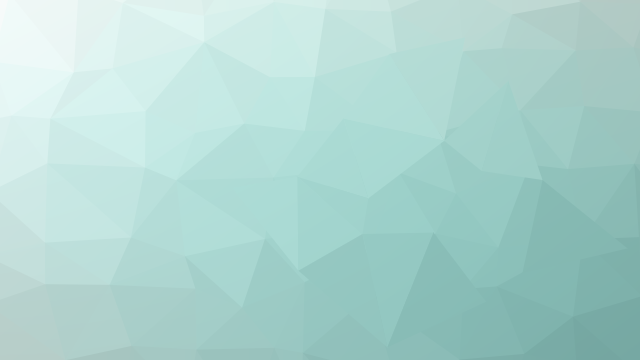
Reproduce this background procedurally as a Shadertoy shader.

```glsl
// Low-poly backdrop: pale mint facets fading from white (top left) to teal (bottom right).

const vec2 CANVAS = vec2(16.0 / 9.0, 1.0);
const vec2 CELL = CANVAS / vec2(10.0, 6.0);
const float JITTER = 0.6;

float hash(vec2 p) {
    vec3 q = fract(p.xyx * vec3(0.1031, 0.1030, 0.0973));
    q += dot(q, q.yzx + 33.33);
    return fract((q.x + q.y) * q.z);
}

// Parabola through a, b and c at t = 0, 0.5 and 1
vec3 curve(vec3 a, vec3 b, vec3 c, float t) {
    vec3 control = 2.0 * b - 0.5 * (a + c);
    return mix(mix(a, control, t), mix(control, c, t), t);
}

// Smooth colour field underneath the facets
vec3 palette(vec2 p) {
    vec2 uv = clamp(p / CANVAS, 0.0, 1.0);
    vec3 bottom = curve(vec3(0.71, 0.79, 0.77), vec3(0.575, 0.75, 0.73), vec3(0.44, 0.63, 0.61), uv.x);
    vec3 middle = curve(vec3(0.83, 0.92, 0.91), vec3(0.66, 0.85, 0.825), vec3(0.55, 0.73, 0.705), uv.x);
    vec3 top = curve(vec3(0.98), vec3(0.82, 0.92, 0.90), vec3(0.70, 0.78, 0.76), uv.x);
    return curve(bottom, middle, top, uv.y);
}

float cross2(vec2 a, vec2 b) { return a.x * b.y - a.y * b.x; }

float edgeDistance(vec2 p, vec2 a, vec2 b) {
    return cross2(b - a, p - a) / length(b - a);
}

// Antialiased triangle mask, for either winding
float coverage(vec2 p, vec2 a, vec2 b, vec2 c, float pixel) {
    float winding = sign(cross2(b - a, c - a));
    vec3 d = winding * vec3(edgeDistance(p, a, b), edgeDistance(p, b, c), edgeDistance(p, c, a));
    return clamp(0.5 + min(d.x, min(d.y, d.z)) / pixel, 0.0, 1.0);
}

// Nearly flat facet colour with a slight inner gradient
vec3 facetColor(vec2 p, vec2 a, vec2 b, vec2 c, float shade) {
    return palette(mix(p, (a + b + c) / 3.0, 0.8)) + shade;
}

vec2 meshVertex(vec2 id) {
    vec2 offset = vec2(hash(id + 7.0), hash(id + 41.0)) - 0.5;
    return (id + JITTER * offset) * CELL;
}

// Adds one weighted facet: rgb is colour, a is total coverage
void addFacet(inout vec4 sum, vec2 p, vec2 a, vec2 b, vec2 c, float seed, float pixel) {
    float shade = 0.03 * (seed - 0.5);
    sum += coverage(p, a, b, c, pixel) * vec4(facetColor(p, a, b, c, shade), 1.0);
}

// Jittered grid, each cell split along its shorter diagonal
vec3 mesh(vec2 p, float pixel) {
    vec4 sum = vec4(palette(p), 1.0) * 0.001;
    for (int y = -1; y <= 1; y++)
    for (int x = -1; x <= 1; x++) {
        vec2 id = floor(p / CELL) + vec2(x, y);
        vec2 a = meshVertex(id);
        vec2 b = meshVertex(id + vec2(1.0, 0.0));
        vec2 c = meshVertex(id + 1.0);
        vec2 d = meshVertex(id + vec2(0.0, 1.0));
        bool rising = distance(a, c) < distance(b, d);
        addFacet(sum, p, a, b, rising ? c : d, hash(id + 13.0), pixel);
        addFacet(sum, p, c, d, rising ? a : b, hash(id + 29.0), pixel);
    }
    return sum.rgb / sum.a;
}

void overlay(inout vec3 color, vec2 p, vec2 a, vec2 b, vec2 c, float shade, float pixel) {
    color = mix(color, facetColor(p, a, b, c, shade), coverage(p, a, b, c, pixel));
}

void mainImage(out vec4 fragColor, in vec2 fragCoord) {
    vec2 p = fragCoord / iResolution.xy * CANVAS;
    float pixel = 1.0 / iResolution.y;
    vec3 color = mesh(p, pixel);

    // Corners shared by the large central facets
    vec2 hub = vec2(0.826, 0.509), crest = vec2(0.954, 0.671), fold = vec2(1.023, 0.449);
    vec2 east = vec2(1.234, 0.609), peak = vec2(1.081, 0.850), west = vec2(0.644, 0.479);
    vec2 basin = vec2(0.829, 0.248), ridge = vec2(1.007, 0.350), foot = vec2(1.076, 0.035);
    vec2 shelf = vec2(1.204, 0.354), summit = vec2(1.412, 0.775), saddle = vec2(1.338, 0.525);
    vec2 spur = vec2(1.507, 0.500);

    // Upper and middle facets
    overlay(color, p, hub, crest, fold, 0.0, pixel);
    overlay(color, p, crest, fold, east, 0.012, pixel);
    overlay(color, p, crest, east, peak, 0.010, pixel);
    overlay(color, p, peak, east, vec2(1.292, 0.896), 0.004, pixel);
    overlay(color, p, summit, east, saddle, 0.004, pixel);
    overlay(color, p, summit, saddle, spur, 0.012, pixel);

    // Lower facets around the hub and the dark slopes
    overlay(color, p, hub, west, basin, 0.010, pixel);
    overlay(color, p, hub, basin, ridge, 0.006, pixel);
    overlay(color, p, hub, fold, ridge, -0.004, pixel);
    overlay(color, p, basin, ridge, foot, -0.010, pixel);
    overlay(color, p, ridge, foot, shelf, 0.004, pixel);
    overlay(color, p, shelf, foot, vec2(1.350, 0.162), -0.016, pixel);
    overlay(color, p, spur, vec2(1.743, 0.310), vec2(1.451, 0.241), -0.014, pixel);

    fragColor = vec4(clamp(color, 0.0, 1.0), 1.0);
}
```
